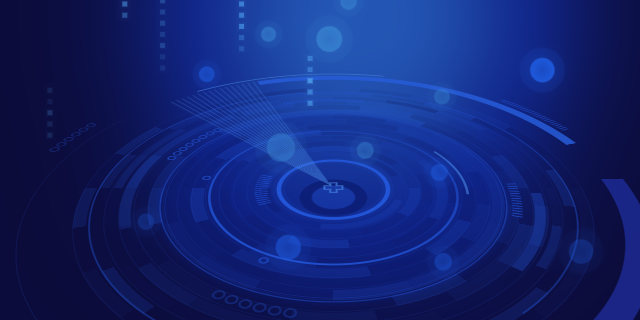
Reproduce this background procedurally as a WebGL 1 fragment shader.

```glsl
precision highp float;
// A blue technical dial lying on a tilted plane under a soft overhead glow.
// Screen points are projected onto the plane, where rings, bands, ticks and a
// fan are drawn in polar form; glowing orbs and dotted columns float in front.
uniform vec2 u_resolution;

const float TAU = 6.28319;
float radius, angle, px; // polar position on the plane and its pixel footprint

float hash(vec2 p) {
  return fract(sin(dot(p, vec2(127.1, 311.7))) * 4375.85);
}

// Coverage of a stroke with half width w at signed distance d
float stroke(float d, float w) {
  return clamp((w - abs(d)) / px + 0.5, 0.0, 1.0);
}

// Angular window running counterclockwise from start
float span(float start, float len) {
  float t = mod(angle - start, TAU);
  float e = px / max(radius, 0.02);
  return smoothstep(0.0, e, t) * smoothstep(0.0, e, len - t);
}

float ring(float r, float w) { return stroke(radius - r, w); }

float arc(float r, float w, float start, float len) {
  return ring(r, w) * span(start, len);
}

// Evenly spaced small circles along an arc
float chain(float r, float start, float len, float spacing, float size) {
  float t = (fract((angle - start) / spacing) - 0.5) * spacing * r;
  return stroke(length(vec2(t, radius - r)) - size, 0.003) * span(start, len);
}

// Short radial marks along an arc
float ticks(float r, float w, float start, float len, float spacing) {
  float t = (fract(angle / spacing) - 0.5) * spacing * r;
  return stroke(t, spacing * r * 0.2) * arc(r, w, start, len);
}

// Vertical dotted column between heights low and high
float column(vec2 p, float x, float low, float high) {
  vec2 q = vec2(p.x - x, (fract((p.y - low) / 0.035) - 0.5) * 0.035);
  float d = max(abs(q.x), abs(q.y)) - 0.0068;
  float fade = 0.35 + 0.65 * hash(vec2(x, floor((p.y - low) / 0.035)));
  float inside = step(low, p.y) * step(p.y, high);
  return inside * fade * (smoothstep(0.003, -0.001, d) + 0.2 * exp(-max(d, 0.0) * 130.0));
}

// Luminous disc with a faint rim and halo
vec3 orb(vec3 col, vec2 p, vec2 c, float r, vec3 tint, float alpha) {
  float d = length(p - c);
  float e = 1.5 / u_resolution.y;
  float disc = smoothstep(r + e, r - e, d) * (0.75 + 0.25 * d / r);
  float halo = 0.2 * smoothstep(r * 1.9, r * 1.7, d) + 0.35 * exp(-d * d / (r * r * 2.0));
  return mix(col, tint, alpha * max(disc, halo * 0.6));
}

void main() {
  vec2 p = gl_FragCoord.xy / u_resolution.y;
  p.x += 1.0 - 0.5 * u_resolution.x / u_resolution.y;

  // Perspective projection to the plane
  vec2 q = p - vec2(1.042, 0.414);
  float s = 1.0 / max(1.0 - 0.768 * q.y, 0.2);
  vec2 plane = vec2(q.x, q.y / 0.53) * s;
  radius = length(plane);
  angle = atan(plane.y, plane.x + 1e-5);
  px = s / u_resolution.y * mix(1.0, s / 0.53, abs(sin(angle)));

  // Backdrop
  vec2 toLight = p - vec2(1.13, 0.95);
  float glow = exp(-dot(toLight, toLight) * 2.6) + 0.2 * exp(-radius * radius * 3.5);
  vec3 col = mix(vec3(0.045, 0.045, 0.23), vec3(0.065, 0.15, 0.54), smoothstep(0.0, 0.55, glow));
  col = mix(col, vec3(0.14, 0.34, 0.71), smoothstep(0.4, 1.05, glow));
  vec3 blue = vec3(0.13, 0.33, 0.84);
  vec3 pale = vec3(0.28, 0.53, 0.90);

  // Dial surface and broken translucent bands
  col = mix(col, vec3(0.05, 0.13, 0.55), 0.4 * smoothstep(0.56, 0.5, radius));
  for (int i = 0; i < 14; i++) {
    float k = float(i);
    float r = 0.21 + 0.042 * k;
    float cell = floor((angle / TAU + 0.5) * (9.0 + k));
    float pick = hash(vec2(cell, k));
    float band = ring(r, 0.008 + 0.014 * hash(vec2(k, 7.0)));
    vec3 tint = pick > 0.55 ? blue : vec3(0.04, 0.07, 0.34);
    col = mix(col, tint, band * 0.22 * abs(pick - 0.5) * 2.0);
    col = mix(col, blue, 0.16 * ring(r + 0.017, 0.001));
  }

  // Central hub and cross
  float hub = length(plane + vec2(0.0, 0.055));
  col = mix(col, vec3(0.04, 0.10, 0.43), 0.7 * stroke(hub - 0.085, 0.018));
  col = mix(col, blue, 0.25 * stroke(hub, 0.065));
  vec2 c = abs(plane);
  float cross = min(max(c.x - 0.028, c.y - 0.01), max(c.x - 0.01, c.y - 0.028));
  col = mix(col, pale, 0.7 * stroke(cross, 0.003));

  // Main rings
  col = mix(col, blue, 0.9 * ring(0.17, 0.007) + 0.1 * ring(0.17, 0.02));
  col = mix(col, blue, ring(0.383, 0.004) * (0.65 + 0.25 * sin(angle + 3.5)));
  col = mix(col, blue, 0.5 * ring(0.529, 0.002) + 0.3 * ring(0.515, 0.001));
  col = mix(col, blue, 0.45 * arc(0.729, 0.002, -0.9, 5.0) + 0.2 * arc(0.92, 0.001, 2.6, 1.6));
  col = mix(col, pale, 0.6 * arc(0.415, 0.004, -0.1, 0.7));

  // Heavy outer arcs
  col = mix(col, vec3(0.15, 0.36, 0.85), 0.85 * arc(0.878, 0.02, 0.33, 1.61));
  col = mix(col, pale, 0.6 * arc(0.92, 0.004, 1.33, 0.89));
  col = mix(col, vec3(0.12, 0.18, 0.62), 0.75 * arc(0.89, 0.035, -1.1, 1.16));
  col = mix(col, blue, 0.35 * arc(0.625, 0.016, -0.7, 0.65) + 0.2 * arc(0.63, 0.016, 2.2, 1.3));

  // Ticks and linked circles
  float marks = ticks(0.93, 0.015, 0.43, 0.35, 0.014) + ticks(0.65, 0.012, 1.38, 0.51, 0.02);
  marks += ticks(0.225, 0.02, 2.8, 0.8, 0.05) + ticks(0.56, 0.015, -0.3, 0.35, 0.025);
  marks += chain(0.575, 2.36, 0.48, 0.06, 0.012) + 0.5 * chain(0.99, 2.67, 0.24, 0.04, 0.014);
  marks += 0.5 * chain(0.578, -2.12, 0.4, 0.067, 0.014) + chain(0.41, 2.37, 2.52, 1.26, 0.011);
  col = mix(col, blue, 0.6 * min(marks, 1.0));

  // Fan of rays
  float ray = (fract((angle - 1.94) / 0.027) - 0.5) * 0.027 * radius;
  float fan = span(1.94, 0.44) * smoothstep(0.91, 0.89, radius);
  col = mix(col, pale, fan * (0.4 * stroke(ray, 0.0014) + 0.28 * exp(-radius * 3.5)));

  // Dotted columns
  float dots = column(p, 0.969, 0.66, 0.835) + 0.7 * column(p, 0.755, 0.83, 1.0);
  dots += 0.55 * column(p, 0.39, 0.935, 1.0) + 0.3 * column(p, 0.508, 0.77, 1.0);
  dots += 0.25 * column(p, 0.156, 0.56, 0.74);
  col = mix(col, vec3(0.30, 0.62, 0.92), 0.85 * min(dots, 1.0));

  // Floating orbs
  vec3 teal = vec3(0.22, 0.52, 0.82);
  vec3 azure = vec3(0.12, 0.36, 0.88);
  col = orb(col, p, vec2(1.029, 0.878), 0.041, teal, 0.85);
  col = orb(col, p, vec2(1.695, 0.781), 0.039, azure, 0.95);
  col = orb(col, p, vec2(0.839, 0.893), 0.024, teal, 0.7);
  col = orb(col, p, vec2(1.089, 0.995), 0.026, teal, 0.7);
  col = orb(col, p, vec2(0.646, 0.768), 0.025, azure, 0.7);
  col = orb(col, p, vec2(1.381, 0.698), 0.025, teal, 0.5);
  col = orb(col, p, vec2(0.878, 0.539), 0.045, teal, 0.55);
  col = orb(col, p, vec2(1.141, 0.530), 0.027, teal, 0.55);
  col = orb(col, p, vec2(1.373, 0.461), 0.027, azure, 0.6);
  col = orb(col, p, vec2(0.901, 0.227), 0.040, azure, 0.65);
  col = orb(col, p, vec2(1.385, 0.182), 0.028, azure, 0.5);
  col = orb(col, p, vec2(1.816, 0.214), 0.039, azure, 0.35);
  col = orb(col, p, vec2(0.456, 0.307), 0.026, azure, 0.35);

  gl_FragColor = vec4(col, 1.0);
}
```
